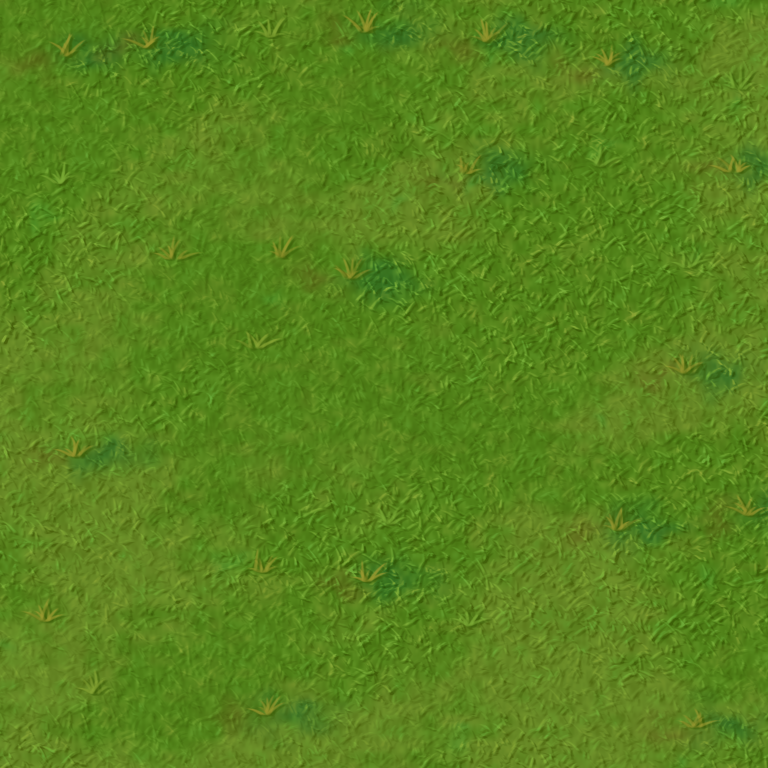
Write a WebGL 2 fragment shader that draws this texture.

```glsl
#version 300 es
precision highp float;
// Painted meadow: soft green patches, short curved blades and scattered ochre tufts.
uniform vec2 u_resolution;
out vec4 fragColor;

const vec3 LUSH = vec3(0.315, 0.505, 0.095);
const vec3 OLIVE = vec3(0.400, 0.530, 0.145);
const vec3 SHADE = vec3(0.225, 0.360, 0.025);
const vec3 BRIGHT = vec3(0.480, 0.670, 0.210);
const vec3 TEAL = vec3(0.160, 0.420, 0.150);
const vec3 BROWN = vec3(0.400, 0.380, 0.110);
const vec3 OCHRE = vec3(0.610, 0.600, 0.190);
const vec3 MINT = vec3(0.310, 0.640, 0.220);

const int LAYERS = 4;
const float BLADE_SCALE = 34.0;   // blade cells across the canvas, first layer
const float LAYER_STEP = 13.0;
const float BLADE_WIDTH = 0.0021;
const float SOFTNESS = 0.0014;
const float TUFT_SCALE = 7.0;     // tuft cells across the canvas
const float TUFT_SHARE = 0.6;
const int TUFT_BLADES = 7;
const float TUFT_SIZE = 0.032;
const float CONTRAST = 0.92;
const float GRAIN = 0.48;

// Integer hash: four values in 0..1 per cell and seed.
vec4 hash4(vec2 cell, int seed) {
  uvec4 v = uvec4(ivec4(ivec2(cell), seed, seed + 7)) * 1664525u + 1013904223u;
  for (int i = 0; i < 2; i++) {
    v += v.yzxy * v.wxyz;
    v ^= v >> 16u;
  }
  return vec4(v >> 8u) / 16777216.0;
}

float noise(vec2 p, int seed) {
  vec2 c = floor(p), f = fract(p);
  f = f * f * (3.0 - 2.0 * f);
  float low = mix(hash4(c, seed).x, hash4(c + vec2(1, 0), seed).x, f.x);
  float high = mix(hash4(c + vec2(0, 1), seed).x, hash4(c + vec2(1, 1), seed).x, f.x);
  return mix(low, high, f.y);
}

float fbm(vec2 p, int seed) {
  return 0.55 * noise(p, seed) + 0.3 * noise(p * 2.1, seed + 1) + 0.15 * noise(p * 4.3, seed + 2);
}

// Coverage of a tapered blade rooted at 0 whose tip bends sideways by lean.
float blade(vec2 p, float height, float lean, float width, float soft) {
  float t = p.y / height;
  if (t < 0.0 || t > 1.0) return 0.0;
  float slope = lean * (0.4 + 1.2 * t) / height;
  float d = abs(p.x - lean * t * (0.4 + 0.6 * t)) / sqrt(1.0 + slope * slope);
  float w = width * (1.0 - 0.7 * t);
  float ends = smoothstep(0.0, 0.3, t) * (1.0 - smoothstep(0.8, 1.0, t));
  return ends * (1.0 - smoothstep(w - soft, w + soft, d));
}

// Signed tone of one blade layer: negative is shade, positive is light.
float bladeLayer(vec2 p, float scale, int seed, float soft) {
  float tone = 0.0;
  vec2 home = floor(p * scale);
  for (int k = 0; k < 9; k++) {
    vec2 cell = home + vec2(k % 3 - 1, 1 - k / 3);
    vec4 h = hash4(cell, seed);
    vec2 q = p - (cell + h.xy) / scale;
    float height = mix(0.35, 0.95, h.z) / scale;
    float lean = (h.w * 1.8 - 0.82) / scale;
    float shade = blade(q - vec2(0.003, -0.003), height, lean, BLADE_WIDTH * 1.2, soft);
    tone = mix(tone, -0.85, shade * 0.75);
    float light = blade(q, height, lean, BLADE_WIDTH, soft);
    tone = mix(tone, mix(0.0, 1.0, fract(h.x * 17.0 + h.w * 5.0)), light);
  }
  return tone;
}

float softSpot(vec2 p, vec2 radius) {
  return exp(-dot(p / radius, p / radius));
}

void main() {
  float side = min(u_resolution.x, u_resolution.y);
  vec2 p = gl_FragCoord.xy / side;
  float soft = max(SOFTNESS, 0.7 / side);

  // Broad patches along a gentle diagonal, with smaller shifts of hue.
  vec2 drift = mat2(0.93, -0.37, 0.37, 0.93) * p;
  float patches = smoothstep(0.3, 0.7, fbm(drift * vec2(4.0, 8.0), 11));
  float density = smoothstep(0.3, 0.65, fbm(drift * vec2(3.5, 7.0) + 5.0, 23));
  float hue = noise(p * vec2(50.0, 65.0), 27) - 0.5;
  vec3 color = mix(LUSH, OLIVE, clamp(patches + 0.8 * hue, 0.0, 1.0));
  vec3 lit = mix(BRIGHT, hue > 0.0 ? OCHRE : MINT, abs(hue));

  // Coloured stains, beside some of the tufts.
  vec2 home = floor(p * TUFT_SCALE);
  vec2 wobble = (vec2(noise(p * 40.0, 31), noise(p * 40.0, 32)) - 0.5) * 0.035;
  for (int k = 0; k < 9; k++) {
    vec2 cell = home + vec2(k % 3 - 1, 1 - k / 3);
    vec4 h = hash4(cell, 41), g = hash4(cell, 43);
    vec2 q = p + wobble - (cell + mix(vec2(0.15), vec2(0.85), h.xy)) / TUFT_SCALE;
    float stained = step(h.z, TUFT_SHARE) * step(0.74, h.w);
    color = mix(color, TEAL, 0.65 * stained * softSpot(q - vec2(0.04, 0.005), vec2(0.045, 0.022)));
    color = mix(color, BROWN, 0.45 * stained * softSpot(q + vec2(0.04, 0.0), vec2(0.026, 0.015)));
    color = mix(color, MINT, 0.4 * step(0.7, g.z) * softSpot(q - (g.xy - 0.5) * 0.1, vec2(0.013)));
  }

  // Fine upright grain and layered blades.
  float tone = GRAIN * (noise(p * vec2(230.0, 130.0), 51) + noise(p * vec2(130.0, 90.0), 52) - 0.95);
  for (int i = 0; i < LAYERS; i++) {
    float layer = bladeLayer(p + 0.37 * float(i), BLADE_SCALE + LAYER_STEP * float(i), 61 + i, soft);
    tone += layer * mix(0.36, 0.8, density);
  }
  tone = clamp(tone * CONTRAST, -0.9, 1.0);
  color = mix(color, tone < 0.0 ? color * SHADE / LUSH : lit, abs(tone));

  // Tufts: fans of outward bending blades with a dark edge.
  for (int k = 0; k < 9 * TUFT_BLADES; k++) {
    int n = k / TUFT_BLADES, b = k % TUFT_BLADES;
    vec2 cell = home + vec2(n % 3 - 1, 1 - n / 3);
    vec4 h = hash4(cell, 41), g = hash4(cell * 16.0 + float(b), 71);
    vec2 q = p - (cell + mix(vec2(0.15), vec2(0.85), h.xy)) / TUFT_SCALE;
    if (h.z > TUFT_SHARE || length(q) > 2.0 * TUFT_SIZE) continue;
    float angle = mix(-1.2, 1.2, (float(b) + g.x) / float(TUFT_BLADES));
    vec2 tip = TUFT_SIZE * mix(0.6, 1.15, g.y) * vec2(sin(angle), cos(angle));
    q.x -= (g.z - 0.5) * 0.014;
    vec3 tint = mix(BRIGHT, OCHRE, smoothstep(0.15, 0.6, h.w));
    color = mix(color, SHADE, 0.5 * blade(q - vec2(0.0035, -0.002), tip.y, tip.x, 0.003, soft));
    color = mix(color, tint, mix(0.35, 0.8, g.w) * blade(q, tip.y, tip.x, 0.0027, soft));
  }
  fragColor = vec4(color, 1.0);
}
```
